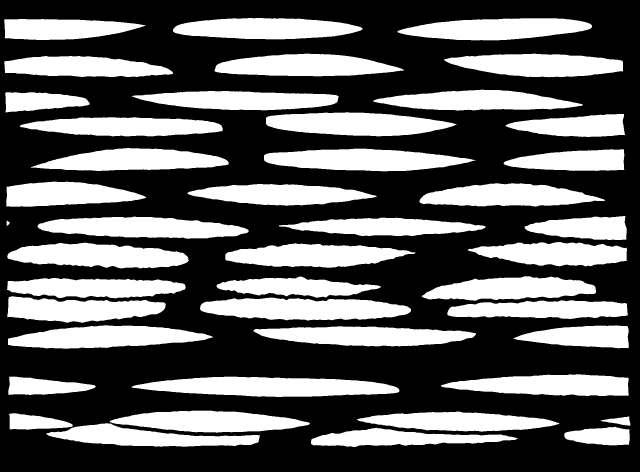
A WebGL 2 fragment shader for this pattern:

```glsl
#version 300 es
precision highp float;
// Rows of long white brush dashes with tapered, ragged edges on black.

uniform vec2 u_resolution;
out vec4 fragColor;

const int ROWS = 14;
// Per row: depth below the top, centre of a gap, spacing of the gaps.
const vec3 rowLayout[ROWS] = vec3[ROWS](
  vec3(.060, .249, .353), vec3(.138, .300, .370), vec3(.214, .173, .380),
  vec3(.266, .380, .370), vec3(.340, .388, .380), vec3(.412, .256, .364),
  vec3(.483, .410, .370), vec3(.541, .330, .360), vec3(.610, .310, .325),
  vec3(.655, .288, .384), vec3(.713, .370, .400), vec3(.818, .169, .485),
  vec3(.892, .133, .389), vec3(.922, .445, .410));

float hash(vec2 p) {
  vec3 q = fract(vec3(p.xyx) * .1031);
  q += dot(q, q.yzx + 33.33);
  return fract((q.x + q.y) * q.z);
}

// Value noise along one axis, from -1 to 1.
float noise(float x, float seed) {
  float cell = floor(x), f = fract(x);
  float a = hash(vec2(cell, seed)), b = hash(vec2(cell + 1., seed));
  return mix(a, b, f * f * (3. - 2. * f)) * 2. - 1.;
}

float raggedness(float x, float seed) {
  return .65 * noise(x * 85., seed) + .35 * noise(x * 210., seed + 7.);
}

// x: signed vertical distance inside the dash, y: width of its dark margin.
vec2 dash(vec2 p, int row) {
  vec3 layout_ = rowLayout[row];
  float r = float(row), along = (p.x - layout_.y) / layout_.z;
  float k = floor(along), seed = r * 17. + k * 3. + 50.;

  // Position along the dash, between the gaps on either side.
  float gapL = mix(.018, .042, hash(vec2(seed, 1.)));
  float gapR = mix(.018, .042, hash(vec2(seed, 2.)));
  float t = (fract(along) * layout_.z - gapL) / (layout_.z - gapL - gapR);
  t += .006 * noise(p.y * 90., seed);
  if (t <= 0. || t >= 1.) return vec2(-1., 0.);

  // Each end is blunt or pointed; the body swells above and below its spine.
  float taper = mix(mix(.2, .95, hash(vec2(seed, 3.))),
                    mix(.2, .95, hash(vec2(seed, 4.))), t);
  float profile = pow(sin(3.14159 * t), taper);
  float thick = mix(.037, .050, hash(vec2(seed, 5.)));
  float split = mix(.25, .75, hash(vec2(seed, 6.)));
  float spine = layout_.x + thick * (split - .5)
              + .022 * (hash(vec2(seed, 7.)) - .5) * (t - .5)
              + .003 * noise(p.x * 9., seed + 8.);

  // The middle rows and the lowest one are roughest.
  float dry = hash(vec2(seed, 9.));
  float rough = .0006 + .0012 * dry * dry
              + .0026 * exp(-pow((r - 7.5) / 1.8, 2.)) + .001 * step(12.5, r);
  float top = spine - thick * split * profile + rough * raggedness(p.x, seed + 10.);
  float bottom = spine + thick * (1. - split) * profile + rough * raggedness(p.x, seed + 11.);
  return vec2(min(p.y - top, bottom - p.y), .008 * min(1., profile * 3.));
}

float ink(vec2 p) {
  // Slightly leaning, uneven trim at both sides.
  float left = .0065 + .009 * p.y + .0012 * noise(p.y * 70., 3.);
  float right = .971 + .014 * p.y + .0015 * noise(p.y * 70., 4.);
  if (p.x < left || p.x > right) return 0.;

  // Upper rows lie over lower rows and keep a dark margin around them.
  float white = 0.;
  for (int row = ROWS - 1; row >= 0; row--) {
    if (abs(p.y - rowLayout[row].x) > .065) continue;
    vec2 d = dash(p, row);
    if (d.x > 0.) white = 1.;
    else if (d.x > -d.y) white = 0.;
  }
  return white;
}

void main() {
  // Average a 3 x 3 grid of samples for smooth edges.
  float sum = 0.;
  for (int j = 0; j < 3; j++) {
    for (int i = 0; i < 3; i++) {
      vec2 offset = (vec2(i, j) - 1.) / 3.;
      vec2 p = (gl_FragCoord.xy + offset) / u_resolution;
      sum += ink(vec2(p.x, 1. - p.y));
    }
  }
  fragColor = vec4(vec3(sum / 9.), 1.);
}
```
